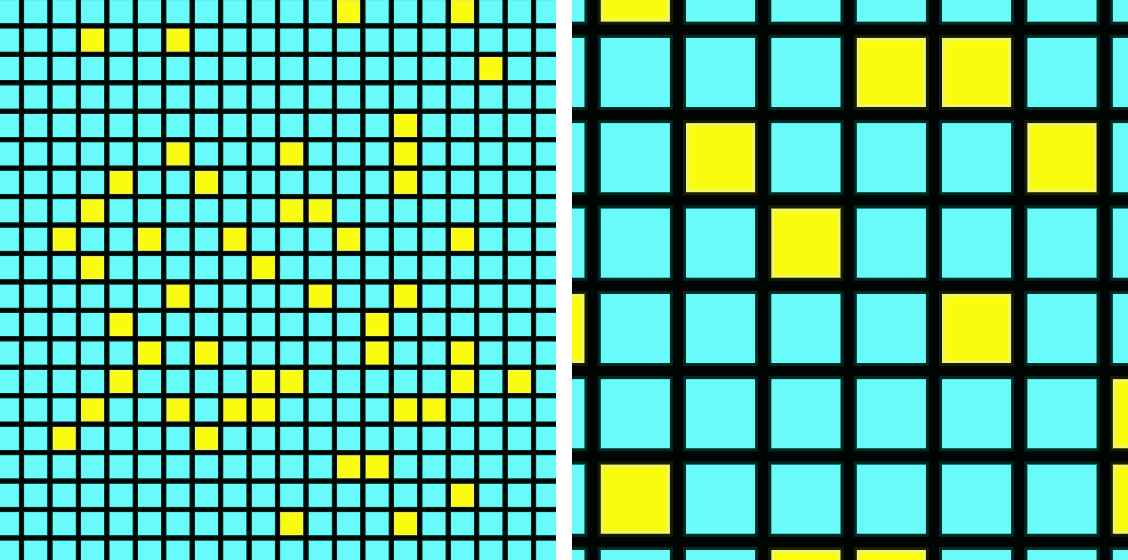
Left, the full canvas; right, a detail of the centre.
Reproduce this pattern procedurally as a WebGL 2 fragment shader.

```glsl
#version 300 es
precision highp float;

uniform vec2 u_resolution;
out vec4 outColor;

const vec3 CYAN = vec3(0.41, 0.98, 0.98);
const vec3 YELLOW = vec3(0.98, 0.99, 0.06);
const vec3 PALE_YELLOW = vec3(0.94, 0.96, 0.44);
const vec3 GROUT = vec3(0.0, 0.02, 0.01);
const vec3 CYAN_SHADE = vec3(0.0, 0.16, 0.13);
const vec3 YELLOW_SHADE = vec3(0.09, 0.11, 0.0);

const float PITCH = 0.0508;               // tile spacing over canvas height
const vec2 GRID_SHIFT = vec2(0.244, 0.09);
const float HALF_TILE = 0.405;            // in tile spacings
const float RIM = 0.032;
const float SHADE = 0.036;
const vec2 CLUSTER_START = vec2(2.0, 5.0);
const vec2 CLUSTER_BLOCKS = vec2(5.0, 4.0);
const float BLOCK = 3.0;
const float STRAY_SHARE = 0.018;

// Integer hash of a cell and a seed, from 0 to 1
float hash(vec2 cell, float seed) {
    uvec3 v = uvec3(ivec3(vec3(cell, seed)) + 64);
    uint h = v.x * 1597334673u ^ v.y * 3812015801u ^ v.z * 2798796415u;
    h = (h ^ (h >> 16)) * 2246822519u;
    h = (h ^ (h >> 13)) * 3266489917u;
    return float((h ^ (h >> 16)) >> 8) / 16777216.0;
}

float squareDistance(vec2 p, float halfSize) {
    vec2 d = abs(p) - halfSize;
    return max(d.x, d.y);
}

float coverage(float dist, float pixel) {
    return 1.0 - smoothstep(-0.5 * pixel, 0.5 * pixel, dist);
}

// Two random picks light up tiles in each block of the central cluster
bool isLit(vec2 cell) {
    vec2 local = cell - CLUSTER_START;
    vec2 block = floor(local / BLOCK);
    bool inCluster = all(greaterThanEqual(block, vec2(0.0)))
                  && all(lessThan(block, CLUSTER_BLOCKS));
    if (!inCluster) return hash(cell, 9.0) < STRAY_SHARE;

    vec2 slot = local - block * BLOCK;
    for (int i = 0; i < 2; i++) {
        float seed = float(2 * i);
        vec2 pick = floor(BLOCK * vec2(hash(block, seed), hash(block, seed + 1.0)));
        if (all(equal(slot, pick))) return true;
    }
    return false;
}

// Layers the dark fringe, the pale rim and the flat face of one tile
vec3 tileColor(float dist, bool lit, float pixel) {
    vec3 face = lit ? YELLOW : CYAN;
    vec3 rim = lit ? PALE_YELLOW : CYAN;
    vec3 shade = lit ? YELLOW_SHADE : CYAN_SHADE;
    vec3 color = mix(GROUT, shade, coverage(dist - SHADE, pixel));
    color = mix(color, rim, coverage(dist, pixel));
    return mix(color, face, coverage(dist + RIM, pixel));
}

void main() {
    vec2 p = gl_FragCoord.xy / u_resolution.y;
    vec2 grid = vec2(p.x, 1.0 - p.y) / PITCH + GRID_SHIFT;
    float pixel = 1.0 / (u_resolution.y * PITCH);
    float dist = squareDistance(fract(grid) - 0.5, HALF_TILE);
    outColor = vec4(tileColor(dist, isLit(floor(grid)), pixel), 1.0);
}
```
